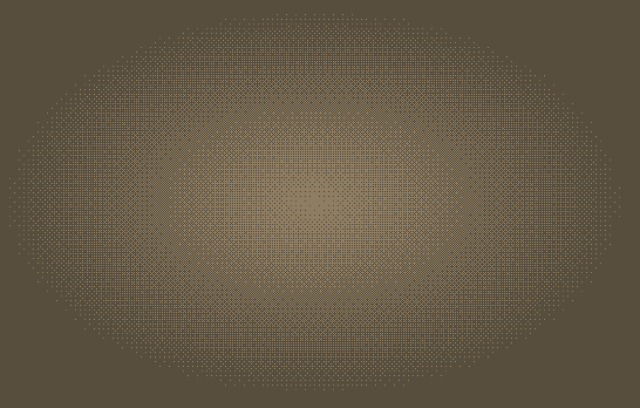
This background is drawn by a Shadertoy shader. Its source:

```glsl
const vec3 BASE_COLOR = vec3(0.340, 0.304, 0.241);
const vec3 GLOW_COLOR = vec3(0.556, 0.490, 0.385);
const vec2 GLOW_CENTER = vec2(0.491, 0.505);  // fraction of the canvas
const vec2 GLOW_RADIUS = vec2(0.483, 0.474);  // fraction of the canvas
const float CELLS_ACROSS = 546.0;             // dither cells per canvas width
const int SAMPLES = 4;                        // antialiasing samples per axis

// Ordered dither thresholds, built up from 2x2 to 8x8
float bayer2(vec2 cell) {
    cell = floor(cell);
    return fract(cell.x * 0.5 + cell.y * cell.y * 0.75);
}

float bayer8(vec2 cell) {
    cell = mod(cell, 8.0);
    return bayer2(cell) + bayer2(cell * 0.5) / 4.0 + bayer2(cell * 0.25) / 16.0;
}

// Linear elliptical falloff: one at the center, zero at the rim
float glow(vec2 uv) {
    return max(0.0, 1.0 - length((uv - GLOW_CENTER) / GLOW_RADIUS));
}

// One bit per cell, counted from the upper left corner
float ditheredGlow(vec2 point) {
    float cellSize = iResolution.x / CELLS_ACROSS;
    vec2 fromTop = vec2(point.x, iResolution.y - point.y);
    vec2 cell = floor(fromTop / cellSize);
    vec2 uv = (cell + 0.5) * cellSize / iResolution.xy;
    uv.y = 1.0 - uv.y;
    return step(bayer8(cell) + 0.5 / 64.0, glow(uv));
}

void mainImage(out vec4 fragColor, in vec2 fragCoord) {
    // Average the cells under this pixel to smooth their edges
    float coverage = 0.0;
    for (int y = 0; y < SAMPLES; y++) {
        for (int x = 0; x < SAMPLES; x++) {
            vec2 offset = (vec2(x, y) + 0.5) / float(SAMPLES) - 0.5;
            coverage += ditheredGlow(fragCoord + offset);
        }
    }
    coverage /= float(SAMPLES * SAMPLES);
    fragColor = vec4(mix(BASE_COLOR, GLOW_COLOR, coverage), 1.0);
}
```
